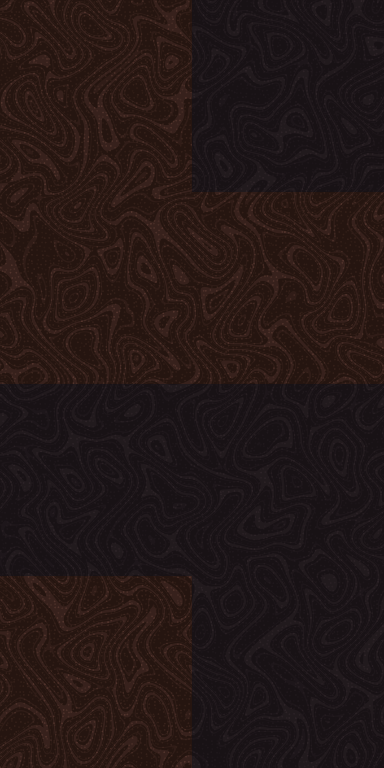
A WebGL 1 fragment shader for this pattern:

```glsl
precision highp float;

// Dark brown and charcoal square tiles, two across and four down.
// Contour bands of a warped sum of sines run over them as burl-like veins,
// and jittered cellular specks grain the whole surface.

uniform vec2 u_resolution;

const vec2 TILES = vec2(2.0, 4.0);

const vec3 WARM_GROUND = vec3(0.145, 0.083, 0.061);
const vec3 WARM_VEIN   = vec3(0.215, 0.130, 0.110);
const vec3 WARM_SPECK  = vec3(0.370, 0.235, 0.200);
const vec3 COOL_GROUND = vec3(0.093, 0.069, 0.083);
const vec3 COOL_VEIN   = vec3(0.130, 0.100, 0.114);
const vec3 COOL_SPECK  = vec3(0.195, 0.155, 0.170);

const float WAVE_FREQUENCY = 9.0;    // radians per tile, lowest wave
const float WAVE_STEP      = 2.3;    // frequency added per wave
const float WARP_AMOUNT    = 0.06;
const float LEVELS         = 0.62;   // contour bands per unit of height
const float BAND_WIDTH     = 0.11;   // half width, in contour periods
const float LINE_OFFSET    = 0.27;   // fine lines beside each band
const float LINE_WIDTH     = 0.03;
const float LINE_STRENGTH  = 0.6;
const float SPECK_CELLS    = 44.0;   // speck cells per tile
const float SPECK_RADIUS   = 0.20;
const float GOLDEN_ANGLE   = 2.39996;

vec2 hash2(vec2 cell) {
  vec2 k = vec2(dot(cell, vec2(127.1, 311.7)), dot(cell, vec2(269.5, 183.3)));
  return fract(sin(k) * 43758.5);
}

// Height field: six sines in turning directions over a warped plane.
float height(vec2 p) {
  p += WARP_AMOUNT * sin(p.yx * vec2(11.0, 9.0) + vec2(1.3, 4.1));
  p += 0.5 * WARP_AMOUNT * sin(p.yx * vec2(19.0, 23.0) + vec2(2.7, 0.6));
  float sum = 0.0;
  for (int i = 0; i < 6; i++) {
    float n = float(i);
    float angle = n * GOLDEN_ANGLE + 0.4;
    vec2 direction = vec2(cos(angle), sin(angle));
    sum += sin(dot(p, direction) * (WAVE_FREQUENCY + n * WAVE_STEP) + n * 1.7);
  }
  return sum;
}

// Filled mask where distance is below width, softened by blur.
float stroke(float distance, float width, float blur) {
  return 1.0 - smoothstep(width - blur, width + blur, distance);
}

// Broad contour bands flanked by fine lines.
float veins(vec2 p, float pixel) {
  float h = height(p) * LEVELS;
  vec2 slope = vec2(height(p + vec2(pixel, 0.0)),
                    height(p + vec2(0.0, pixel))) * LEVELS - h;
  float blur = max(0.6 * length(slope), 0.002);
  float fromBand = abs(fract(h) - 0.5);
  float band = stroke(fromBand, BAND_WIDTH, blur);
  float line = stroke(abs(fromBand - LINE_OFFSET), LINE_WIDTH, blur);
  return max(band, LINE_STRENGTH * line);
}

// Cellular specks: one jittered dot of varied strength in each cell.
float specks(vec2 p, float pixel) {
  vec2 q = p * SPECK_CELLS;
  vec2 cell = floor(q);
  float blur = 0.5 * pixel * SPECK_CELLS;
  float result = 0.0;
  for (int y = -1; y <= 1; y++) {
    for (int x = -1; x <= 1; x++) {
      vec2 id = cell + vec2(float(x), float(y));
      vec2 jitter = hash2(id);
      float strength = mix(0.35, 1.0, hash2(id + 71.0).x);
      float dist = length(q - id - 0.15 - 0.7 * jitter);
      result = max(result, strength * stroke(dist, SPECK_RADIUS, blur));
    }
  }
  return result;
}

// One on brown tiles: the left of the outer rows, and the upper middle row.
float warmTiles(vec2 p, float pixel) {
  float blur = 0.5 * pixel;
  float left = stroke(p.x, 1.0, blur);
  float upper = 1.0 - stroke(p.y, 2.0, blur);
  float middle = stroke(abs(p.y - 2.0), 1.0, blur);
  return mix(left, upper, middle);
}

void main() {
  vec2 p = gl_FragCoord.xy / u_resolution * TILES;
  float pixel = TILES.x / u_resolution.x;

  float warm = warmTiles(p, pixel);
  float vein = veins(p, pixel);
  float speck = specks(p, pixel);

  vec3 color = mix(mix(COOL_GROUND, WARM_GROUND, warm),
                   mix(COOL_VEIN, WARM_VEIN, warm), vein);
  vec3 speckColor = mix(COOL_SPECK, WARM_SPECK, warm);
  color = mix(color, speckColor, speck * mix(0.3, 0.7, vein));

  gl_FragColor = vec4(color, 1.0);
}
```
